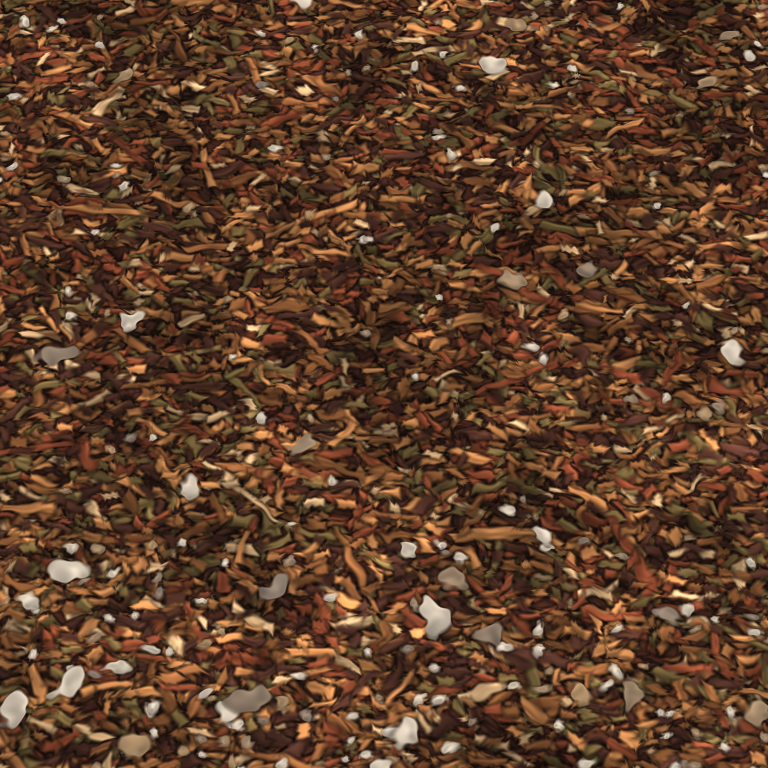
This texture is drawn by a Shadertoy shader. Its source:

```glsl
// Bark mulch seen at a slant: layers of scattered wood chips over dark soil,
// each chip a bent, ragged box with fibres and a soft contact shadow, then
// pale pebbles that gather towards the near (lower) edge.

const vec3 SOIL  = vec3(0.23, 0.13, 0.10);
const vec3 DARK  = vec3(0.25, 0.15, 0.12);
const vec3 RED   = vec3(0.45, 0.23, 0.15);
const vec3 BROWN = vec3(0.46, 0.29, 0.17);
const vec3 OLIVE = vec3(0.39, 0.32, 0.19);
const vec3 TAN   = vec3(0.63, 0.42, 0.25);
const vec3 STRAW = vec3(0.72, 0.58, 0.42);
const vec3 CHALK = vec3(0.86, 0.80, 0.72);
const vec3 STONE = vec3(0.54, 0.48, 0.43);

vec4 hash4(vec2 p) {
    vec4 h = fract(p.xyxy * vec4(0.1031, 0.1030, 0.0973, 0.1099));
    h += dot(h, h.wzxy + 33.33);
    return fract((h.xxyz + h.yzzw) * h.zywx);
}

float noise(vec2 p) {
    vec2 i = floor(p), f = fract(p);
    f = f * f * (3.0 - 2.0 * f);
    float low  = mix(hash4(i).x, hash4(i + vec2(1, 0)).x, f.x);
    float high = mix(hash4(i + vec2(0, 1)).x, hash4(i + vec2(1, 1)).x, f.x);
    return mix(low, high, f.y);
}

vec2 rotate(vec2 p, float angle) {
    float c = cos(angle), s = sin(angle);
    return vec2(c * p.x + s * p.y, c * p.y - s * p.x);
}

vec3 barkColor(float pick, float tone) {
    vec3 c = DARK;
    if (pick > 0.22) c = RED;
    if (pick > 0.39) c = BROWN;
    if (pick > 0.62) c = OLIVE;
    if (pick > 0.75) c = TAN;
    if (pick > 0.94) c = STRAW;
    return c * mix(0.88, 1.26, tone);
}

// Lays an object on the ground: contact shadow first, then its soft-edged body.
vec3 lay(vec3 ground, vec3 body, float dist, float shadow) {
    ground *= 1.0 - shadow * (1.0 - smoothstep(0.0, 0.007, dist));
    return mix(ground, body, 1.0 - smoothstep(-0.0032, 0.0030, dist));
}

// One chip per cell; size is the largest half length and half width in cells.
vec3 chips(vec3 ground, vec2 p, float cells, vec2 size, float chance, float seed) {
    vec2 grid = p * cells;
    for (int j = -1; j <= 1; j++)
    for (int i = -1; i <= 1; i++) {
        vec2 cell = floor(grid) + vec2(i, j);
        vec4 a = hash4(cell + seed * 17.3);
        vec4 b = hash4(cell + seed * 29.1 + 101.7);
        if (a.x > chance) continue;

        float angle = (a.w + b.w - 1.0) * 1.7 - 0.15;
        vec2 q = rotate(grid - cell - a.yz, angle);
        q.x += q.y * (b.z - 0.5) * 1.6;

        vec2 extent = size * mix(vec2(0.35, 0.5), vec2(1.0), b.xy);
        float ragged = noise(vec2(q.x * 2.5 / extent.x, 0.0) + 60.0 * b.zw);
        extent.y *= 0.6 + 0.8 * ragged;
        vec2 edge = abs(q) - extent;
        float dist = max(edge.x, edge.y) / cells;

        float fibre = noise(q / cells * vec2(50.0, 210.0) + 80.0 * b.xz);
        float light = 1.0 + 0.15 * clamp(q.y / extent.y, -1.0, 1.0)
                    + 0.45 * (fibre - 0.5);
        float pick = fract(a.x * 7.0 / chance + b.z);
        ground = lay(ground, barkColor(pick, b.x) * light, dist, 0.36);
    }
    return ground;
}

// One rounded stone per cell; nearness raises the share of filled cells.
vec3 pebbles(vec3 ground, vec2 p, float cells, float radius, float chance, float seed) {
    vec2 grid = p * cells;
    for (int j = -1; j <= 1; j++)
    for (int i = -1; i <= 1; i++) {
        vec2 cell = floor(grid) + vec2(i, j);
        vec4 a = hash4(cell + seed * 13.7);
        vec4 b = hash4(cell + seed * 41.9 + 57.3);
        float nearness = 1.0 - smoothstep(0.05, 0.45, (cell.y + a.z) / cells);
        if (a.x > chance * mix(0.14, 1.0, nearness)) continue;

        vec2 q = rotate(grid - cell - a.yz, b.x * 6.28);
        float r = radius * mix(0.55, 1.0, b.y);
        float lump = noise(q * 1.5 / r + 40.0 * b.zw) - 0.5;
        float dist = (length(q * vec2(0.85, 1.2)) + r * lump * 0.8 - r) / cells;

        vec3 stone = mix(CHALK, mix(STONE, STRAW, b.w), step(0.55, b.z));
        float light = 0.97 + 0.35 * lump + 0.10 * (grid.y - cell.y - a.z) / r;
        ground = lay(ground, stone * light, dist, 0.35);
    }
    return ground;
}

void mainImage(out vec4 fragColor, in vec2 fragCoord) {
    vec2 uv = fragCoord / iResolution.y;

    // Foreshortening: features shrink and flatten towards the far edge.
    vec2 p = vec2((uv.x - 0.5) * (0.92 + 0.30 * uv.y) + 2.0,
                  uv.y * (1.05 + 0.32 * uv.y));
    // A slight warp bends the chips and breaks their straight sides.
    vec2 bent = p + 0.011 * (vec2(noise(p * 42.0), noise(p * 42.0 + 71.0)) - 0.5);

    vec3 color = SOIL * (0.75 + 0.6 * noise(p * 80.0));

    // Fine litter, medium chips, long splinters, loose crumbs.
    color = chips(color, bent, 46.0, vec2(0.70, 0.29), 1.00, 1.0);
    color = chips(color, bent, 41.0, vec2(0.72, 0.28), 0.95, 2.0);
    color = chips(color, bent, 34.0, vec2(0.76, 0.25), 0.85, 3.0);
    color = chips(color, bent, 27.0, vec2(0.80, 0.21), 0.65, 4.0);
    color = chips(color, bent, 20.0, vec2(0.82, 0.16), 0.40, 5.0);
    color = chips(color, bent, 10.0, vec2(0.85, 0.075), 0.20, 6.0);
    color = chips(color, bent, 46.0, vec2(0.62, 0.30), 0.50, 7.0);

    // Damp hollows and sunlit heaps, broad and small.
    color *= 0.79 + 0.42 * noise(p * 6.0 + 3.0);
    color *= 0.74 + 0.52 * noise(p * vec2(20.0, 26.0) + 9.0);

    color = pebbles(color, bent, 38.0, 0.34, 0.30, 8.0);
    color = pebbles(color, bent, 16.0, 0.34, 0.32, 9.0);
    fragColor = vec4(clamp(color, 0.0, 1.0), 1.0);
}
```
